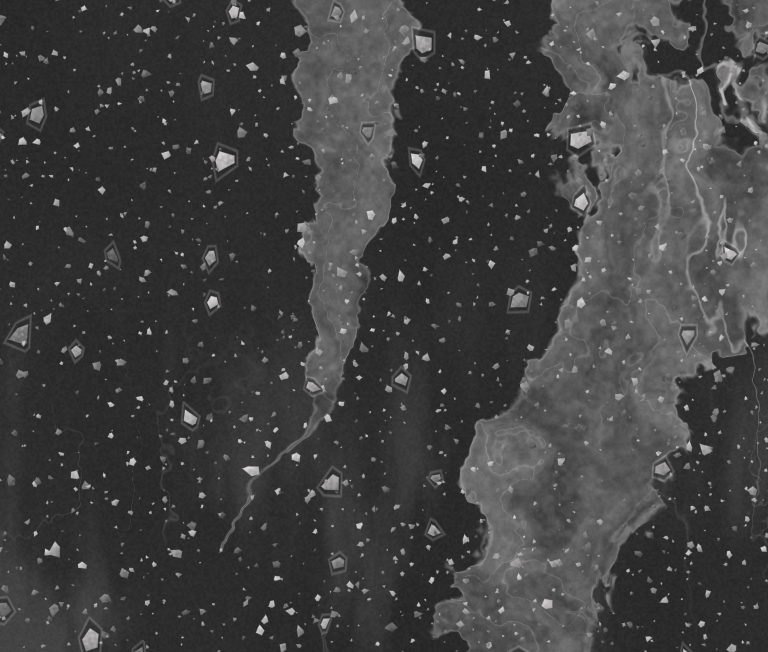
Reproduce this texture procedurally as a Shadertoy shader.

```glsl
// Dark speckled stone with smoky grey mineral veins and scattered pale chips.

const vec3  TINT        = vec3(1.0, 0.99, 0.995);
const float BASE_TONE   = 0.157;
const float CLOUD_TONE  = 0.20;   // darkest mineral tone
const float CLOUD_RANGE = 0.31;   // tonal spread inside the mineral
const float RIM_GAIN    = 0.10;
const float THREAD_GAIN = 0.24;
const float SMUDGE_GAIN = 0.10;
const float GRAIN_GAIN  = 0.035;
const float CHIP_DARK   = 0.36;
const float CHIP_LIGHT  = 0.76;
const float TAU         = 6.2831853;

float hash(vec2 p) {
    vec3 q = fract(vec3(p.xyx) * 0.1031);
    q += dot(q, q.yzx + 33.33);
    return fract((q.x + q.y) * q.z);
}

float noise(vec2 p) {
    vec2 i = floor(p), f = fract(p);
    f = f * f * (3.0 - 2.0 * f);
    return mix(mix(hash(i), hash(i + vec2(1, 0)), f.x),
               mix(hash(i + vec2(0, 1)), hash(i + vec2(1, 1)), f.x), f.y);
}

float fbm(vec2 p) {
    float sum = 0.0, amp = 0.53;
    for (int i = 0; i < 5; i++) {
        sum += amp * noise(p);
        p = mat2(0.96, 0.28, -0.28, 0.96) * p * 2.03 + 17.0;
        amp *= 0.5;
    }
    return sum;
}

// Thin crest along the middle level of a noise field.
float thread(vec2 p, float width) {
    return 1.0 - smoothstep(0.0, width, abs(noise(p) + 0.3 * noise(p * 2.7) - 0.65));
}

// Angular chip: the overlap of five randomly placed half planes.
float chipDistance(vec2 v, float radius, vec2 id) {
    float d = -radius, turn = hash(id + 5.3) * TAU;
    for (int i = 0; i < 5; i++) {
        float k = float(i);
        float a = turn + (k + 0.8 * hash(id + k * 7.1) - 0.4) * TAU / 5.0;
        d = max(d, dot(v, vec2(cos(a), sin(a))) - radius * mix(0.55, 1.15, hash(id + k * 3.7 + 41.0)));
    }
    return d;
}

// Scatters one size class of chips; ring adds a dark halo with a pale outline.
void scatterChips(inout float tone, vec2 p, float cells, float density,
                  float rMin, float rMax, float ring, float px) {
    vec2 home = floor(p * cells);
    for (int j = -1; j <= 1; j++)
    for (int i = -1; i <= 1; i++) {
        vec2 cell = home + vec2(i, j);
        vec2 id = cell + cells * 3.0;
        if (hash(id + 0.7) > density) continue;
        vec2 v = p - (cell + vec2(hash(id + 11.0), hash(id + 23.0))) / cells;
        float size = hash(id + 31.0);
        float r = mix(rMin, rMax, size * size);
        if (dot(v, v) > 9.0 * r * r) continue;
        float d = chipDistance(v, r, id);
        if (ring > 0.0) {
            float halo = chipDistance(v * vec2(1.0, 0.75), r, id) - 0.3 * r;
            tone = mix(tone, 0.17, 0.65 * ring * smoothstep(px, -px, halo));
            tone += 0.15 * ring * smoothstep(0.0018 + px, 0.0, abs(halo));
        }
        float facet = dot(v, vec2(-0.5, 0.8)) / r;
        float shade = mix(CHIP_DARK, CHIP_LIGHT, hash(id + 53.0));
        shade += 0.09 * facet + 0.12 * (noise(p * 240.0) - 0.5);
        tone = mix(tone, shade, smoothstep(px, -px, d));
    }
}

// Positive inside the mineral, near zero along its border.
float mineralField(vec2 p, float n) {
    float y = p.y;
    float bodyAxis = mix(0.80, 1.04, smoothstep(0.0, 0.75, y));
    float bodyWidth = mix(0.07, 0.16, smoothstep(0.0, 0.6, y));
    float body = min((bodyWidth - abs(p.x - bodyAxis)) / 0.11, 0.38) + (n - 0.5) * 2.6;

    float wander = (fbm(vec2(y * 7.0, 3.0)) - 0.5) * 0.13;
    float veinAxis = mix(0.34, 0.495, smoothstep(0.1, 0.4, y)) + 0.06 * max(y - 0.4, 0.0) + wander;
    float veinWidth = mix(0.002, 0.065, smoothstep(0.16, 1.0, y));
    float offset = abs(p.x - veinAxis);
    float vein = (veinWidth - offset) / 0.05 + (n - 0.5) * 2.2 * smoothstep(0.1, 0.6, y);
    float tail = 0.13 - offset / 0.02;
    return max(body, max(min(vein, 0.5), tail) - 2.0 * smoothstep(0.16, 0.12, y));
}

void mainImage(out vec4 fragColor, in vec2 fragCoord) {
    vec2 p = fragCoord / iResolution.y;
    float px = 0.8 / iResolution.y;

    // Ground with fine tooth and soft vertical smudges
    float tone = BASE_TONE + 0.03 * fbm(p * vec2(6.0, 3.0) + 9.0);
    float smudge = smoothstep(0.48, 0.8, fbm(p * vec2(11.0, 2.8) + 40.0));
    tone += SMUDGE_GAIN * smudge * smoothstep(0.75, 0.05, p.y);

    // Mineral clouds, stretched downward and folded by a warp
    vec2 warp = vec2(fbm(p * 7.0 + 3.0), fbm(p * 6.0 + 71.0)) - 0.5;
    vec2 flow = p * vec2(8.0, 3.6) + warp * 2.2;
    float field = mineralField(p + warp * 0.06, fbm(flow));
    float cloud = CLOUD_TONE + CLOUD_RANGE * fbm(flow * 2.3 + 25.0);
    cloud += 0.07 * (noise(p * 110.0) - 0.5);
    cloud += RIM_GAIN * exp(-pow((field - 0.07) / 0.06, 2.0));
    cloud += 0.07 * thread(flow * 1.6 + 60.0, 0.035);
    tone = mix(tone, cloud, smoothstep(-0.04, 0.09, field));

    // Bright falling threads, strongest toward the right
    float rightSide = smoothstep(0.93, 1.10, p.x) * smoothstep(-0.1, 0.7, p.y);
    float strands = thread(p * vec2(22.0, 3.0) + warp * 1.8, 0.06);
    tone += THREAD_GAIN * strands * rightSide;
    float faint = thread(p * vec2(8.0, 2.2) + warp * 2.0 + 90.0, 0.02);
    tone += 0.09 * faint * smoothstep(0.45, 0.6, noise(p * 4.0 + 13.0)) * smoothstep(0.65, 0.1, p.y);

    // Chips from large ringed ones down to specks
    scatterChips(tone, p, 9.0, 0.38, 0.008, 0.015, 1.0, px);
    scatterChips(tone, p, 17.0, 0.50, 0.0045, 0.009, 0.0, px);
    scatterChips(tone, p, 31.0, 0.48, 0.0025, 0.0055, 0.0, px);
    scatterChips(tone, p, 53.0, 0.28, 0.0012, 0.0028, 0.0, px);

    tone += GRAIN_GAIN * (noise(p * 310.0) - 0.5);
    fragColor = vec4(clamp(tone, 0.0, 1.0) * TINT, 1.0);
}
```
